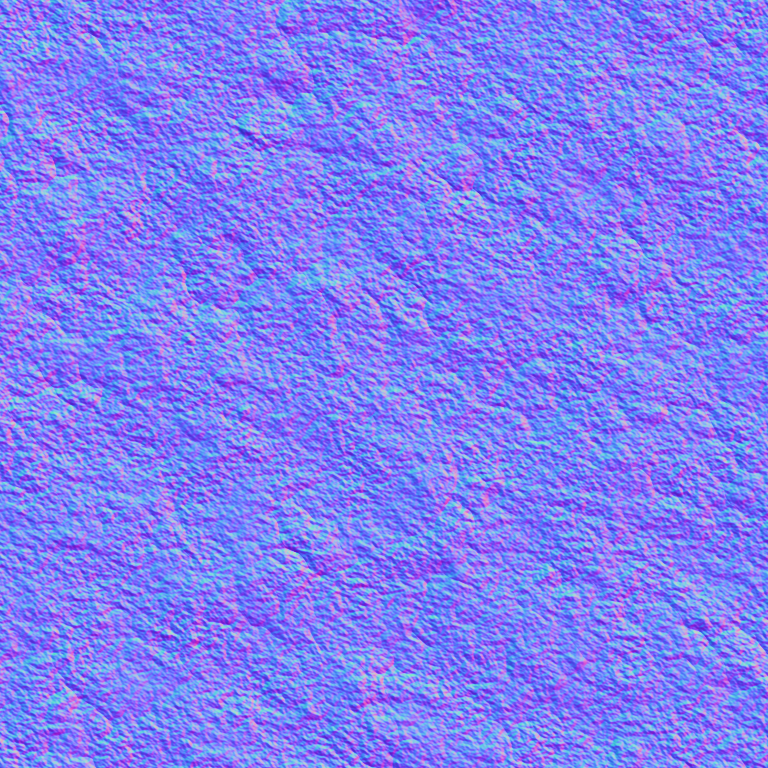
This texture map is drawn by a Shadertoy shader. Its source:

```glsl
// Tangent-space normal map of rough rock with small creased lumps and fine grain.

#define RELIEF 0.79        // overall steepness
#define BASE_FREQ 7.0      // cells across the canvas in the broadest octave
#define OCTAVES 6
#define BROAD_WEIGHT 0.10  // steepness of the broadest octave
#define GRAIN_WEIGHT 0.43  // steepness of the finest octaves
#define LUMP_FREQ 27.0     // rounded lumps across the canvas
#define LUMP_HEIGHT 0.34
#define LEAN 0.30          // right-hand faces are steeper than left-hand ones
#define SAMPLE_STEP 0.00095 // half width of the slope filter, in canvas units

uint hashBits(ivec2 cell) {
    uint h = uint(cell.x) * 1597334677u ^ uint(cell.y) * 3812015801u;
    h = (h ^ (h >> 16)) * 2146121005u;
    h = (h ^ (h >> 15)) * 2221713035u;
    return h ^ (h >> 16);
}

vec2 hash2(vec2 cell) {
    uint h = hashBits(ivec2(cell));
    return vec2(h & 65535u, h >> 16) / 65535.0;
}

// Dot product of a random unit gradient with the offset from its corner
float cornerRamp(vec2 cell, vec2 offset) {
    float angle = 6.28318 * hash2(cell).x;
    return dot(vec2(cos(angle), sin(angle)), offset);
}

float gradientNoise(vec2 p) {
    vec2 i = floor(p), f = p - i;
    vec2 u = f * f * f * (f * (f * 6.0 - 15.0) + 10.0);
    vec2 e = vec2(1.0, 0.0);
    float bottom = mix(cornerRamp(i, f), cornerRamp(i + e.xy, f - e.xy), u.x);
    float top = mix(cornerRamp(i + e.yx, f - e.yx), cornerRamp(i + e.xx, f - e.xx), u.x);
    return mix(bottom, top, u.y);
}

// Domes around scattered centres, meeting in sharp creases
float lumps(vec2 p) {
    vec2 i = floor(p), f = p - i;
    float nearest = 4.0;
    for (int y = -1; y <= 1; y++)
    for (int x = -1; x <= 1; x++) {
        vec2 cell = vec2(x, y);
        vec2 d = cell + hash2(i + cell) - f;
        nearest = min(nearest, dot(d, d));
    }
    return 0.3 - nearest;
}

float rockHeight(vec2 p) {
    // Warped lumps, drawn out along the falling diagonal
    vec2 warp = vec2(gradientNoise(p * 34.0 + 3.7), gradientNoise(p * 34.0 + 41.3));
    vec2 q = p + 0.016 * warp;
    vec2 along = vec2(dot(q, vec2(0.83, -0.56)) * 0.88, dot(q, vec2(0.56, 0.83)) * 1.08);
    float patches = smoothstep(-0.5, 0.5, gradientNoise(p * 9.0 + 17.0));
    float height = LUMP_HEIGHT * patches * lumps(along * LUMP_FREQ) / LUMP_FREQ;

    // Octaves: billowed creases in the middle, plain grain at the fine end
    float roughness = 1.0 + 0.5 * gradientNoise(p * 14.0 + 29.0);
    mat2 turn = mat2(0.80, 0.60, -0.60, 0.80);
    vec2 r = vec2(dot(p, vec2(0.93, -0.36)) * 0.86, dot(p, vec2(0.36, 0.93)) * 1.14) + 5.0;
    float freq = BASE_FREQ;
    float weight = BROAD_WEIGHT;
    for (int k = 0; k < OCTAVES; k++) {
        float n = gradientNoise(r * freq + float(k) * 13.7);
        if (k > 0 && k < 4) n = mix(n, sqrt(n * n + 0.002), 0.75);
        height += weight * (k > 2 ? roughness : 1.0) * n / freq;
        r = turn * r;
        freq *= 2.03;
        weight = min(weight * 1.55, GRAIN_WEIGHT);
    }
    return height;
}

void mainImage(out vec4 fragColor, in vec2 fragCoord) {
    vec2 p = fragCoord / iResolution.y;
    vec2 e = vec2(SAMPLE_STEP, 0.0);

    // Downhill slope by central differences
    vec2 slope = vec2(rockHeight(p - e.xy) - rockHeight(p + e.xy),
                      rockHeight(p - e.yx) - rockHeight(p + e.yx));
    slope *= RELIEF / (2.0 * SAMPLE_STEP);
    slope.x += LEAN * (min(slope.x * slope.x, 1.0) - 0.08);

    // Pack the unit normal into colour
    vec3 normal = normalize(vec3(slope, 1.0));
    fragColor = vec4(0.5 + 0.5 * normal, 1.0);
}
```
